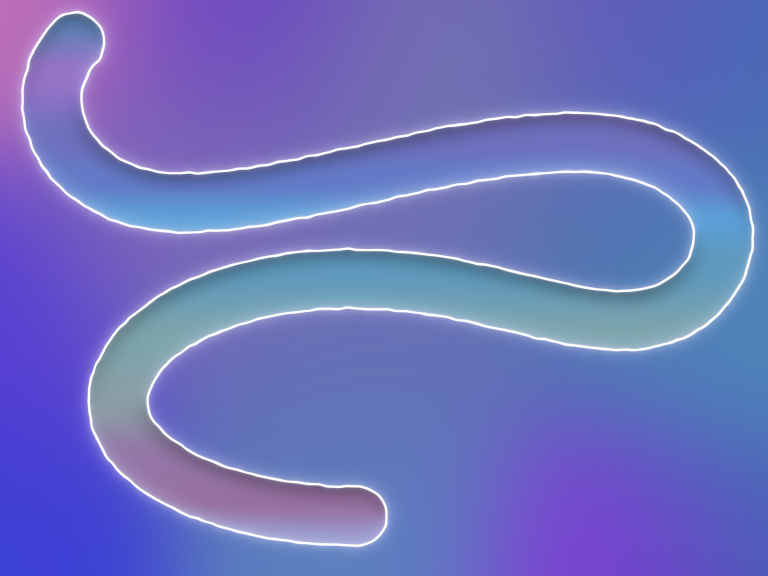
A WebGL 2 fragment shader for this background:

```glsl
#version 300 es
precision highp float;
// A glowing, white-rimmed ribbon winding over a soft field of blended colours.

uniform vec2 u_resolution;
out vec4 outColor;

// Lengths are fractions of the canvas height.
const float RADIUS = 0.0512;
const float LINE_HALF_WIDTH = 0.0021;
const float RIPPLE_SIZE = 0.0028;
const float RIPPLE_FREQUENCY = 58.0;
const float GLOW_OUTSIDE = 0.0085;
const float GLOW_INSIDE = 0.004;
const float SHADOW_STRENGTH = 0.34;
const float SHEEN_STRENGTH = 0.36;
const float SPOT_SPREAD = 0.06;
const vec3 RIM_COLOR = vec3(1.0);
const vec3 GLOW_COLOR = vec3(0.86, 0.86, 0.97);
const vec3 SHEEN_COLOR = vec3(0.72, 0.82, 0.94);
const int STEPS = 24;

// Ribbon centre line: nodes with outgoing and incoming handles.
const int BENDS = 8;
const vec2 NODES[9] = vec2[9](
    vec2(0.130, 0.927), vec2(0.090, 0.826), vec2(0.313, 0.648),
    vec2(1.007, 0.753), vec2(1.256, 0.592), vec2(1.085, 0.443),
    vec2(0.608, 0.516), vec2(0.205, 0.302), vec2(0.620, 0.104));
const vec2 LEAVE[8] = vec2[8](
    vec2(-0.026, -0.030), vec2(0.0, -0.101), vec2(0.208, 0.0), vec2(0.139, 0.0),
    vec2(0.0, -0.083), vec2(-0.130, 0.0), vec2(-0.226, 0.0), vec2(0.0, -0.118));
const vec2 ARRIVE[8] = vec2[8](
    vec2(0.0, 0.035), vec2(-0.125, 0.0), vec2(-0.243, 0.0), vec2(0.0, 0.087),
    vec2(0.095, 0.0), vec2(0.208, 0.0), vec2(0.0, 0.116), vec2(-0.212, 0.0));

// Ribbon fill from bottom to top: colour and height.
const int STOPS = 11;
const vec4 FILL[11] = vec4[11](
    vec4(0.60, 0.58, 0.79, 0.063), vec4(0.59, 0.44, 0.63, 0.13),
    vec4(0.58, 0.46, 0.65, 0.20), vec4(0.54, 0.62, 0.65, 0.305),
    vec4(0.49, 0.64, 0.67, 0.41), vec4(0.37, 0.60, 0.74, 0.54),
    vec4(0.36, 0.62, 0.84, 0.615), vec4(0.39, 0.48, 0.78, 0.687),
    vec4(0.43, 0.44, 0.74, 0.757), vec4(0.59, 0.45, 0.78, 0.87),
    vec4(0.37, 0.51, 0.71, 0.965));

// Background colour spots.
const int SPOTS = 15;
const vec2 SPOT_AT[15] = vec2[15](
    vec2(0.0, 1.02), vec2(0.425, 1.0), vec2(0.764, 0.90), vec2(1.11, 0.97),
    vec2(1.34, 0.93), vec2(-0.02, 0.42), vec2(0.0, 0.02), vec2(0.33, 0.62),
    vec2(0.72, 0.64), vec2(1.08, 0.57), vec2(1.34, 0.43), vec2(1.33, 0.02),
    vec2(1.06, -0.02), vec2(0.64, 0.02), vec2(0.57, 0.30));
const vec3 SPOT_COLOR[15] = vec3[15](
    vec3(0.76, 0.44, 0.72), vec3(0.42, 0.27, 0.76), vec3(0.46, 0.46, 0.68),
    vec3(0.39, 0.33, 0.75), vec3(0.26, 0.44, 0.70), vec3(0.34, 0.24, 0.83),
    vec3(0.23, 0.25, 0.83), vec3(0.49, 0.42, 0.71), vec3(0.44, 0.43, 0.71),
    vec3(0.30, 0.46, 0.69), vec3(0.31, 0.54, 0.73), vec3(0.26, 0.38, 0.70),
    vec3(0.52, 0.22, 0.84), vec3(0.35, 0.52, 0.75), vec3(0.38, 0.44, 0.71));

float hash(vec2 p) {
    return fract(sin(dot(p, vec2(127.1, 311.7))) * 43758.5453);
}

float noise(vec2 p) {
    vec2 cell = floor(p), f = fract(p);
    f = f * f * (3.0 - 2.0 * f);
    return mix(mix(hash(cell), hash(cell + vec2(1, 0)), f.x),
               mix(hash(cell + vec2(0, 1)), hash(cell + vec2(1, 1)), f.x), f.y);
}

vec2 bezier(vec2 a, vec2 b, vec2 c, vec2 d, float t) {
    float s = 1.0 - t;
    return s * s * s * a + 3.0 * s * t * (s * b + t * c) + t * t * t * d;
}

// Shortest vector from the centre line to p.
vec2 offsetFromPath(vec2 p) {
    vec2 best = vec2(9.0), from = NODES[0];
    for (int i = 0; i < BENDS; i++) {
        vec2 a = NODES[i], d = NODES[i + 1];
        for (int j = 1; j <= STEPS; j++) {
            vec2 to = bezier(a, a + LEAVE[i], d + ARRIVE[i], d, float(j) / float(STEPS));
            vec2 seg = to - from, rel = p - from;
            vec2 away = rel - seg * clamp(dot(rel, seg) / dot(seg, seg), 0.0, 1.0);
            if (dot(away, away) < dot(best, best)) best = away;
            from = to;
        }
    }
    return best;
}

vec3 background(vec2 p) {
    vec4 sum = vec4(0.0);
    for (int i = 0; i < SPOTS; i++) {
        vec2 d = p - SPOT_AT[i];
        sum += vec4(SPOT_COLOR[i], 1.0) * exp(-dot(d, d) / SPOT_SPREAD);
    }
    return sum.rgb / sum.a;
}

// Vertical fill, dark under upper edges and bright along lower ones.
vec3 ribbon(float y, vec2 offset) {
    vec3 color = FILL[0].rgb;
    for (int i = 1; i < STOPS; i++)
        color = mix(color, FILL[i].rgb, smoothstep(FILL[i - 1].a, FILL[i].a, y));
    float dist = length(offset), up = offset.y / max(dist, 1e-4);
    float rim = pow(min(dist / RADIUS, 1.0), 2.5);
    color *= 1.0 - SHADOW_STRENGTH * rim * max(up + 0.2, 0.0);
    return mix(color, SHEEN_COLOR, SHEEN_STRENGTH * rim * max(-up, 0.0));
}

void main() {
    vec2 p = gl_FragCoord.xy / u_resolution.y;
    float blur = 0.75 / u_resolution.y;
    vec2 offset = offsetFromPath(p);
    float edge = length(offset) - RADIUS + RIPPLE_SIZE * (noise(p * RIPPLE_FREQUENCY) - 0.5);

    vec3 color = mix(ribbon(p.y, offset), background(p), smoothstep(-blur, blur, edge));
    float reach = edge > 0.0 ? GLOW_OUTSIDE : GLOW_INSIDE;
    color = mix(color, GLOW_COLOR, 0.5 * exp(-abs(edge) / reach));
    float line = 1.0 - smoothstep(-blur, blur, abs(edge) - LINE_HALF_WIDTH);
    outColor = vec4(mix(color, RIM_COLOR, line), 1.0);
}
```
